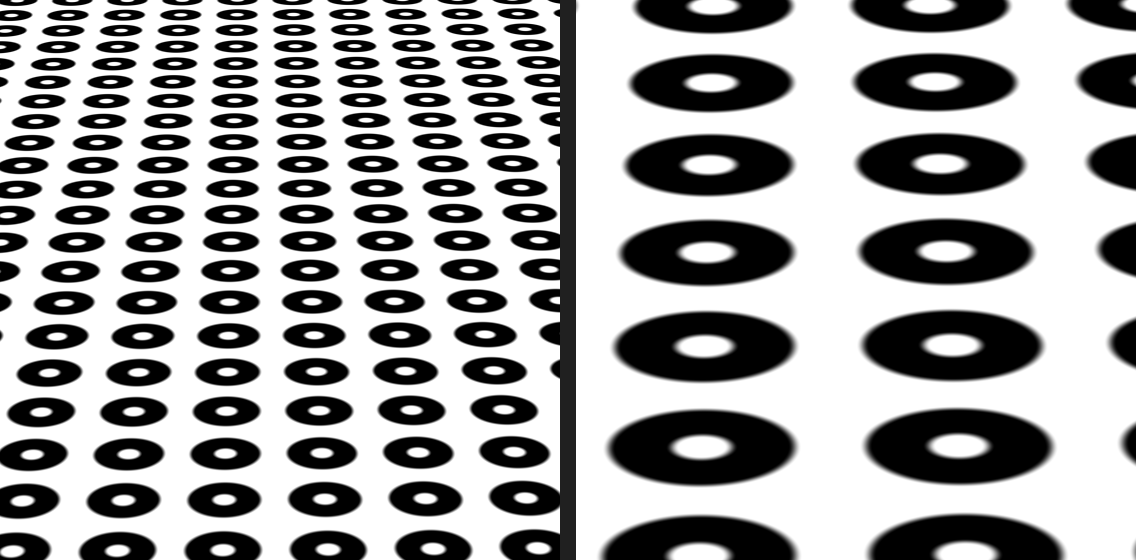
Left, the full canvas; right, a detail of the centre.
This pattern is drawn by a WebGL 1 fragment shader. Its source:

```glsl
precision highp float;
// Black rings on a white floor that recedes towards a horizon above the canvas.
// Each point is projected onto the floor, the floor is split into square cells
// with fract, and one softly edged ring is drawn per cell.

uniform vec2 u_resolution;

// Perspective, in canvas heights
const float HORIZON_Y = 2.0729;     // height of the horizon
const float VANISHING_X = 0.4522;   // where the columns converge
const float COLUMN_DENSITY = 10.93; // columns per unit width at unit depth
const float ROW_DENSITY = 44.89;    // rows per unit of inverse drop
const float ROW_TILT = -0.0030;     // slight turn of the rows
const vec2 GRID_OFFSET = vec2(0.287, 0.152);

// Ring, in cells
const float OUTER_RADIUS = 0.362;
const float HOLE_RADIUS = 0.115;
const float EDGE_SOFTNESS = 0.026;

const vec3 FLOOR_COLOR = vec3(1.0);
const vec3 RING_COLOR = vec3(0.0);

// Floor coordinates, one unit per cell
vec2 projectToFloor(vec2 point, float drop) {
  float column = COLUMN_DENSITY * (point.x - VANISHING_X) / drop;
  float row = ROW_DENSITY * (1.0 + ROW_TILT * (point.x - 0.5)) / drop;
  return vec2(column, row) + GRID_OFFSET;
}

// Size of one pixel on the floor, measured along the given direction
float pixelFootprint(vec2 direction, float drop) {
  vec2 cellsPerUnit = vec2(COLUMN_DENSITY / drop, ROW_DENSITY / (drop * drop));
  return length(direction * cellsPerUnit) / u_resolution.y;
}

// Signed distance to a ring centred on the origin
float ringDistance(float radius) {
  float middle = 0.5 * (OUTER_RADIUS + HOLE_RADIUS);
  float halfWidth = 0.5 * (OUTER_RADIUS - HOLE_RADIUS);
  return abs(radius - middle) - halfWidth;
}

void main() {
  vec2 point = gl_FragCoord.xy / u_resolution;
  float drop = HORIZON_Y - point.y;

  // Position inside the nearest cell
  vec2 cell = fract(projectToFloor(point, drop) + 0.5) - 0.5;
  float radius = length(cell);

  // Soft edge, widened where pixels cover more of the floor
  float footprint = pixelFootprint(cell / max(radius, 1e-4), drop);
  float edge = length(vec2(EDGE_SOFTNESS, 0.6 * footprint));
  float ring = 1.0 - smoothstep(-edge, edge, ringDistance(radius));

  gl_FragColor = vec4(mix(FLOOR_COLOR, RING_COLOR, ring), 1.0);
}
```
